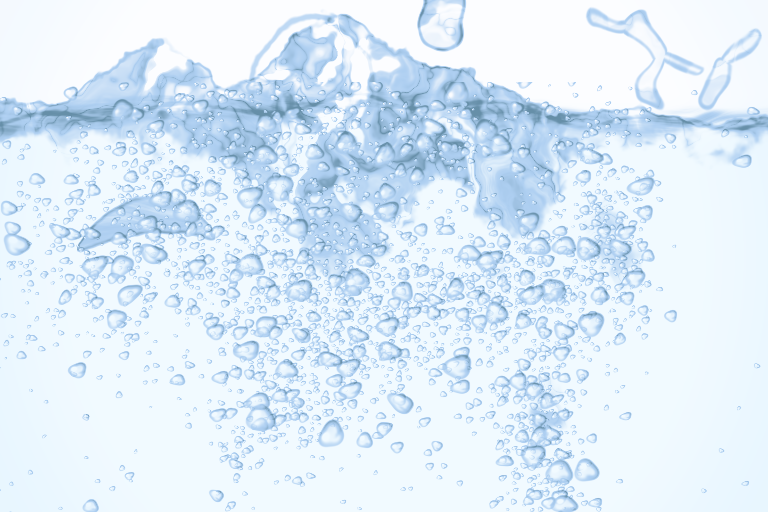
Give the GLSL for this texture, as a Shadertoy shader.

```glsl
float hash(vec2 p) { return fract(sin(dot(p, vec2(127.1, 311.7))) * 43758.5453); }

float noise(vec2 p) {
    vec2 i = floor(p), f = fract(p);
    f = f * f * (3.0 - 2.0 * f);
    return mix(mix(hash(i), hash(i + vec2(1, 0)), f.x),
               mix(hash(i + vec2(0, 1)), hash(i + 1.0), f.x), f.y);
}

float fbm(vec2 p) {
    float sum = 0.0, amp = 0.53;
    for (int i = 0; i < 4; i++) {
        sum += amp * noise(p);
        p = mat2(1.6, 1.2, -1.2, 1.6) * p + 7.3;
        amp *= 0.5;
    }
    return sum;
}

float bump(float x, float c, float w) { x = (x - c) / w; return exp(-x * x); }
float spot(vec2 p, vec2 c, vec2 s) { p = (p - c) / s; return exp(-dot(p, p)); }

float segment(vec2 p, vec2 a, vec2 b) {
    p -= a; b -= a;
    return length(p - b * clamp(dot(p, b) / dot(b, b), 0.0, 1.0));
}

// Outline profiles of the churning water
float waterTop(float x) {
    return 0.80 - 0.02 * x + 0.12 * bump(x, 0.30, 0.12)
         + 0.18 * bump(x, 0.63, 0.13) + 0.10 * bump(x, 0.85, 0.13);
}
float waterBottom(float x) {
    return 0.735 - 0.26 * bump(x, 0.65, 0.17) - 0.21 * bump(x, 1.01, 0.10);
}

// Folded, glassy refraction pattern
float refraction(vec2 p) {
    vec2 warp = vec2(fbm(p * 8.0), fbm(p * 8.0 + 31.0));
    vec2 q = p * vec2(15.0, 13.0) + 5.0 * warp;
    float crease = 1.0 - abs(2.0 * noise(q * 1.7) - 1.0);
    return 0.10 + 0.95 * (fbm(q) - 0.22) + 0.34 * pow(crease, 7.0)
         - 0.50 * smoothstep(0.62, 0.85, noise(q * 1.3 + 19.0));
}

// Chance of finding a bubble at a place
float bubbleDensity(vec2 p) {
    float d = 0.95 * spot(p, vec2(0.66, 0.40), vec2(0.25, 0.19))
            + 0.60 * spot(p, vec2(0.33, 0.60), vec2(0.17, 0.15))
            + 0.35 * spot(p, vec2(0.13, 0.47), vec2(0.15, 0.15))
            + 0.90 * spot(p, vec2(1.05, 0.17), vec2(0.07, 0.20))
            + 0.95 * spot(p, vec2(0.99, 0.44), vec2(0.13, 0.09))
            + 0.95 * spot(p, vec2(1.19, 0.51), vec2(0.07, 0.16))
            + 0.90 * spot(p, vec2(0.46, 0.10), vec2(0.03, 0.06))
            + 0.60 * spot(p, vec2(0.55, 0.20), vec2(0.09, 0.06))
            + 0.40 * spot(p, vec2(0.80, 0.74), vec2(0.40, 0.09));
    d *= 1.0 - 0.6 * spot(p, vec2(0.84, 0.55), vec2(0.07, 0.06));
    return d + 0.025 * smoothstep(1.35, 1.1, p.x);
}

// One grid of tilted bubbles, painted over the ink value
float bubbles(float ink, vec2 p, float cells, float seed) {
    vec2 base = floor(p * cells);
    for (int j = -1; j <= 1; j++)
    for (int i = -1; i <= 1; i++) {
        vec2 id = base + vec2(i, j), key = id + seed;
        vec2 centre = (id + 0.15 + 0.7 * vec2(hash(key), hash(key + 41.0))) / cells;
        if (hash(key + 83.0) > bubbleDensity(centre)) continue;
        float radius = mix(0.18, 0.43, hash(key + 9.0)) / cells;
        float tilt = 1.6 * hash(key + 57.0) - 0.5;
        vec2 d = mat2(cos(tilt), -sin(tilt), sin(tilt), cos(tilt)) * (p - centre) / radius;
        d.y *= mix(1.0, 1.7, hash(key + 23.0));
        float r = length(d) + 0.10 * sin(3.0 * atan(d.y, d.x) + tilt * 9.0);
        float soft = 0.8 / (radius * iResolution.y) + 0.04;
        float body = 0.12 + 0.14 * d.y + 0.52 * smoothstep(0.45, 0.95, r) * (0.8 + 0.35 * d.x);
        body -= 0.4 * spot(d, vec2(-0.35, 0.4), vec2(0.3));
        body += 0.25 * spot(d, vec2(0.3, -0.45), vec2(0.35, 0.2));
        ink = mix(ink, ink * 0.35 + body, smoothstep(1.0 + soft, 1.0 - soft, r));
    }
    return ink;
}

// Thin sheet of clear liquid: dark rim and faint folds
float glassInk(float d, float folds) {
    return smoothstep(0.004, -0.002, d) * (0.10 + 0.40 * folds)
         + 0.38 * smoothstep(0.007, 0.0, abs(d + 0.003));
}

void mainImage(out vec4 fragColor, in vec2 fragCoord) {
    vec2 p = fragCoord / iResolution.y;
    float ragged = fbm(p * 16.0) - 0.5, folds = refraction(p);

    // Turbulent body and its crests
    float top = waterTop(p.x) + 0.07 * ragged - p.y;
    float low = p.y - waterBottom(p.x) + 0.16 * ragged;
    float inside = smoothstep(-0.003, 0.006, top) * smoothstep(-0.025, 0.025, low);
    float core = spot(p, vec2(0.80, 0.72), vec2(0.42, 0.28));
    float ink = inside * folds * (0.65 + 0.40 * core);
    ink += 0.28 * smoothstep(0.008, 0.0, abs(top - 0.004));
    float arc = length((p - vec2(0.61, 0.82)) * vec2(1.0, 0.8)) - 0.115 + 0.03 * ragged;
    ink += 0.35 * smoothstep(0.010, 0.002, abs(arc)) * smoothstep(0.79, 0.84, p.y);

    // Streaked surface line
    float level = 0.765 + 0.035 * bump(p.x, 0.65, 0.4) + 0.02 * (noise(p.xx * 7.0) - 0.5);
    float streak = fbm(vec2(p.x * 9.0, p.y * 70.0 + 4.0 * noise(p * 9.0)));
    ink += smoothstep(0.034, 0.008, abs(p.y - level)) * (streak - 0.22) * 0.85;
    ink += 0.22 * smoothstep(0.007, 0.001, abs(p.y - level - 0.012 * sin(p.x * 21.0)));

    // Splash crown and falling column
    vec2 q = p + 0.035 * (vec2(noise(p * 19.0), noise(p * 19.0 + 50.0)) - 0.5);
    float crown = segment(q, vec2(1.15, 0.965), vec2(1.24, 0.96)) - 0.012;
    crown = min(crown, segment(q, vec2(1.24, 0.96), vec2(1.29, 0.89)) - 0.022);
    crown = min(crown, segment(q, vec2(1.29, 0.89), vec2(1.26, 0.80)) - 0.020);
    crown = min(crown, segment(q, vec2(1.29, 0.89), vec2(1.36, 0.86)) - 0.010);
    crown = min(crown, segment(q, vec2(1.47, 0.93), vec2(1.41, 0.87)) - 0.012);
    crown = min(crown, segment(q, vec2(1.41, 0.87), vec2(1.39, 0.80)) - 0.020);
    ink += 0.75 * glassInk(crown, folds);
    ink += glassInk(segment(q, vec2(0.85, 1.05), vec2(0.873, 0.93)) - 0.043, folds * 1.5);

    // Arched air pocket on the left
    float u = (p.x - 0.285) / 0.135;
    float ridge = 0.580 - 0.055 * u * u + 0.014 * u + 0.02 * ragged;
    float pocket = abs(p.y - ridge) - 0.035 * sqrt(max(0.0, 1.0 - u * u));
    if (abs(u) < 1.0) ink += glassInk(pocket, 0.5 + 1.8 * (streak - 0.4)) * 0.9;

    // Dense knots of merged bubbles
    float knots = spot(p, vec2(1.19, 0.51), vec2(0.055, 0.085))
                + spot(p, vec2(0.99, 0.45), vec2(0.085, 0.04))
                + 0.7 * spot(p, vec2(1.06, 0.20), vec2(0.05, 0.06));
    ink += smoothstep(0.3, 0.8, knots + ragged) * folds * 0.65;

    // Bubbles, from fine to large
    if (p.y < 0.84) {
        ink = bubbles(ink, p, 62.0, 11.0);
        ink = bubbles(ink, p, 40.0, 137.0);
        ink = bubbles(ink, p, 25.0, 271.0);
        ink = bubbles(ink, p, 15.0, 419.0);
    }

    // Pale backdrop and blue ink ramp
    vec3 color = mix(vec3(0.945, 0.98, 1.0), vec3(0.99, 0.993, 1.0), smoothstep(0.70, 0.82, p.y));
    color -= vec3(0.035, 0.015, 0.002) * smoothstep(0.65, 0.95, length((p - vec2(0.75, 0.5)) * vec2(1.1, 1.0)));
    ink = clamp(ink, 0.0, 1.0);
    color = mix(color, vec3(0.68, 0.81, 0.945), smoothstep(0.0, 0.5, ink));
    color = mix(color, vec3(0.40, 0.56, 0.66), smoothstep(0.45, 1.0, ink));
    fragColor = vec4(color, 1.0);
}
```
